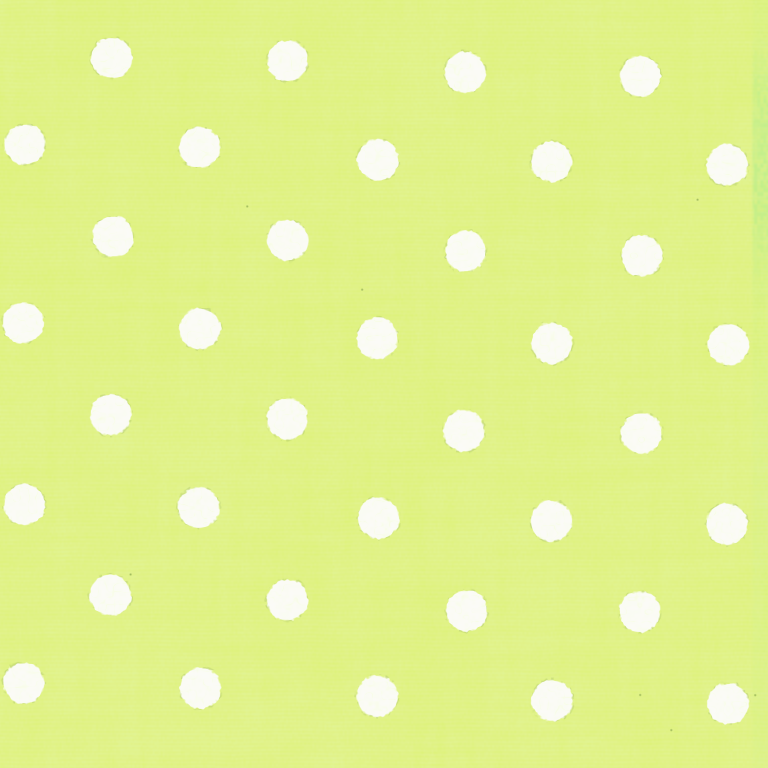
A Shadertoy shader for this pattern:

```glsl
const vec3 LIME = vec3(0.88, 0.95, 0.53);
const vec3 DEEP_LIME = vec3(0.868, 0.947, 0.475);
const vec3 PALE_LIME = vec3(0.885, 0.953, 0.585);
const vec3 WHITE = vec3(0.985, 0.985, 0.97);
const vec3 CREASE = vec3(0.97, 0.99, 0.90);
const vec3 SELVEDGE = vec3(0.72, 0.93, 0.54);
const vec3 SPECK = vec3(0.50, 0.62, 0.28);

const int COLUMNS = 9;
const float ROWS = 4.0;
const float COLUMN_PITCH = 0.1141;
const float ROW_PITCH = 0.2337;
const float DOT_RADIUS = 0.0266;

float hash(vec2 p) {
    vec3 q = fract(vec3(p.xyx) * 0.1031);
    q += dot(q, q.yzx + 33.33);
    return fract((q.x + q.y) * q.z);
}

float noise(vec2 p) {
    vec2 i = floor(p), f = fract(p);
    f = f * f * (3.0 - 2.0 * f);
    return mix(mix(hash(i), hash(i + vec2(1, 0)), f.x),
               mix(hash(i + vec2(0, 1)), hash(i + vec2(1, 1)), f.x), f.y);
}

// Top dot of a staggered column; the cloth sags and shifts past its middle
vec2 columnTop(float column) {
    float shifted = step(3.5, column);
    float odd = mod(column, 2.0);
    float x = 0.0315 + column * COLUMN_PITCH + 0.0039 * shifted;
    float y = mix(0.188, 0.0715, odd) + 0.0025 * column + 0.0085 * shifted;
    return vec2(x, y);
}

// Offset from the nearest dot centre, with the dot's own seed in z
vec3 nearestDot(vec2 p) {
    vec3 nearest = vec3(1.0, 1.0, 0.0);
    for (int i = 0; i < COLUMNS; i++) {
        float column = float(i);
        vec2 top = columnTop(column);
        float row = clamp(round((p.y - top.y) / ROW_PITCH), 0.0, ROWS - 1.0);
        vec2 id = vec2(column, row);
        vec2 jitter = vec2(hash(id + 7.0), hash(id + 31.0)) - 0.5;
        vec2 offset = p - top - vec2(0.0, row * ROW_PITCH) - jitter * 0.004;
        if (length(offset) < length(nearest.xy))
            nearest = vec3(offset, column * 5.0 + row * 17.0);
    }
    return nearest;
}

// Signed distance to a dot with a ragged, stitched rim
float dotDistance(vec2 offset, float seed) {
    float broad = noise(offset * 70.0 + seed) - 0.5;
    float stitched = noise(offset * 260.0 + seed) - 0.5;
    return length(offset) - DOT_RADIUS + broad * 0.0016 + stitched * 0.0026;
}

// Uneven cloth: fine threads over slubs and soft blotches
vec3 cloth(vec2 p, float pixel) {
    float visible = 1.0 - smoothstep(0.002, 0.004, pixel);
    float weft = sin(6.28318 * p.y * 190.0 + noise(p * vec2(30.0, 12.0)) * 2.0);
    weft *= 0.4 + noise(p * vec2(60.0, 190.0));
    float grain = noise(p * vec2(380.0, 256.0)) - 0.5;
    float slub = noise(p * vec2(75.0, 9.0)) + noise(p * vec2(12.0, 90.0)) - 1.0;
    float blotch = noise(p * vec2(9.0, 5.0)) - 0.5;
    float tone = visible * (0.24 * weft + 0.55 * grain) + 0.45 * slub + 0.4 * blotch;
    vec3 color = mix(LIME, DEEP_LIME, clamp(tone, 0.0, 1.0));
    return mix(color, PALE_LIME, clamp(-tone, 0.0, 1.0));
}

// Sparse lint scattered one per chosen cell
float lint(vec2 p, float pixel) {
    vec2 cell = floor(p * 14.0);
    vec2 center = 0.2 + 0.6 * vec2(hash(cell + 3.0), hash(cell + 19.0));
    float d = length(fract(p * 14.0) - center) / 14.0 - 0.0012;
    return step(0.96, hash(cell + 53.0)) * (1.0 - smoothstep(-pixel, pixel, d));
}

// White thread with faint yellow creases
vec3 dotColor(vec2 offset, float seed) {
    float fold = noise(offset * vec2(95.0, 120.0) + seed * 3.0);
    float crease = 1.0 - smoothstep(0.0, 0.1, abs(fold - 0.55));
    float wear = noise(offset * 220.0 + seed);
    return mix(WHITE, CREASE, 0.3 * wear + 0.65 * crease * wear);
}

void mainImage(out vec4 fragColor, in vec2 fragCoord) {
    vec2 p = fragCoord / iResolution.xy;
    p.y = 1.0 - p.y;
    float pixel = 1.0 / iResolution.y;

    vec3 color = cloth(p, pixel);

    // Green edge strip, strongest toward the upper part
    float strip = smoothstep(0.977, 0.983, p.x);
    float upper = smoothstep(0.03, 0.15, p.y) * (1.0 - smoothstep(0.25, 0.42, p.y));
    float threads = 0.5 + noise(p * vec2(250.0, 190.0));
    color = mix(color, SELVEDGE, strip * threads * (0.08 + 0.4 * upper));
    color = mix(color, SPECK, 0.65 * lint(p, pixel));

    // Dots with a faint broken shadow around the rim
    vec3 nearest = nearestDot(p);
    float d = dotDistance(nearest.xy, nearest.z);
    float rim = 1.0 - smoothstep(0.0, 0.0035, abs(d));
    float broken = smoothstep(0.5, 0.85, noise(nearest.xy * 240.0 + nearest.z * 2.0));
    color = mix(color, SPECK, 0.3 * rim * broken);
    float edge = max(pixel, 0.0012);
    float cover = 1.0 - smoothstep(-edge, edge, d);
    color = mix(color, dotColor(nearest.xy, nearest.z), cover);

    fragColor = vec4(color, 1.0);
}
```
